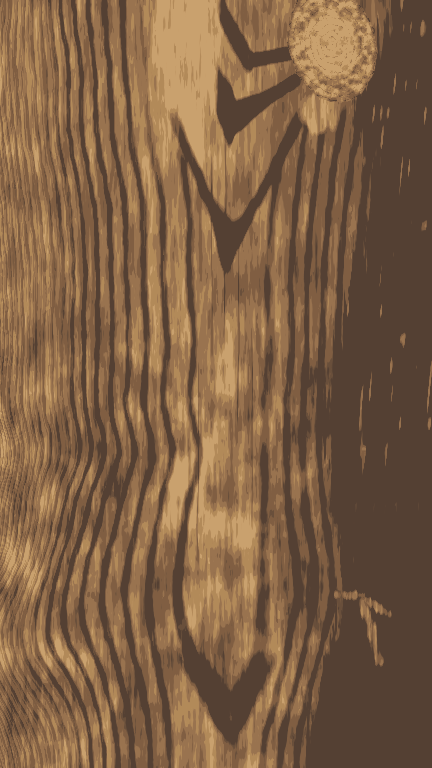
Write a Shadertoy shader that draws this texture.

```glsl
// Weathered plank: flowing grain, nested V-shaped rings, a knot and a dark bare side.
// Bent coordinates carry the grain lines, noise adds fibre and blotches to one tone
// value, and that tone is cut into six flat wood colours.

float hash(vec2 p) {
    vec3 q = fract(p.xyx * 0.1031);
    q += dot(q, q.yzx + 33.33);
    return fract((q.x + q.y) * q.z);
}

float noise(vec2 p) {
    vec2 i = floor(p), f = fract(p);
    f = f * f * (3.0 - 2.0 * f);
    return mix(mix(hash(i), hash(i + vec2(1, 0)), f.x),
               mix(hash(i + vec2(0, 1)), hash(i + 1.0), f.x), f.y);
}

// Layered noise centred on zero
float fbm(vec2 p) {
    float sum = -0.5, amp = 0.533;
    for (int i = 0; i < 4; i++) {
        sum += amp * noise(p);
        p = p * 2.03 + 17.3;
        amp *= 0.5;
    }
    return sum;
}

float rise(float a, float b, float x) { return smoothstep(a, b, x); }

float bump(float x, float centre, float width) {
    float d = (x - centre) / width;
    return exp(-d * d);
}

float spot(vec2 p, float x, float y, float w, float h) {
    return bump(p.x, x, w) * bump(p.y, y, h);
}

float band(float d, float halfWidth, float soft) {
    return 1.0 - rise(halfWidth - soft, halfWidth + soft, abs(d));
}

// Distance to a rounded V with its tip at the bottom and a slope for each arm
float chevron(vec2 p, float x, float y, float left, float right) {
    float dx = p.x - x, k = mix(left, right, rise(-0.1, 0.1, dx));
    return (p.y - y + k * (sqrt(dx * dx + 0.01) - 0.1)) / sqrt(1.0 + k * k);
}

float segment(vec2 p, vec2 a, vec2 d) {
    p -= a;
    return length(p - d * clamp(dot(p, d) / dot(d, d), 0.0, 1.0));
}

void mainImage(out vec4 fragColor, in vec2 fragCoord) {
    // Canvas is 9 wide and 16 tall, y running downwards
    vec2 p = fragCoord / iResolution.xy * vec2(9, 16);
    p.y = 16.0 - p.y;
    float streak = fbm(p * vec2(5, 0.7)), fibre = fbm(p * vec2(17, 1.8) + 40.0);
    float blotch = fbm(vec2(p.x * 1.7 + p.y * 0.5, p.y * 1.3 - p.x * 0.5));
    vec2 w = p;
    w.x += 0.07 * fbm(p * vec2(6, 3)) + 0.14 * (noise(p * 0.7) - 0.5);
    float x = w.x, y = w.y;

    // Broad light and shade
    float s = 3.1 - 0.35 * rise(0.8, 1.6, x) - 0.6 * rise(5.4, 6.0, x) + 0.6 * bump(x, 4.4, 1.2);
    s += 1.5 * spot(p, 3.7, 0.8, 0.9, 2.8) + 0.9 * spot(p, 4.6, 8.0, 0.7, 1.3);
    s += 0.6 * spot(p, 4.7, 11.3, 0.8, 1.4) - 0.8 * spot(p, 5.1, 3.6, 0.6, 1.0);
    s -= 1.9 * spot(p, 4.4, 13.5, 0.5, 0.6) + 0.6 * spot(p, 4.7, 6.0, 0.9, 0.6);
    s += 1.5 * spot(p, 0.1, 13.7, 0.4, 0.35);
    s += 2.4 * streak + 2.8 * fibre + blotch * mix(2.0, 5.0, rise(5.0, 9.0, y));

    // Left grain: pinched near the edge low down, rings widening to the right
    float bend = 0.42 * rise(0.0, 6.0, y) + 0.2 * bump(y, 9.4, 0.7) + 0.15 * rise(13.0, 16.0, y)
        - mix(0.85, 0.25, rise(0.0, 4.0, x)) * bump(y, 13.4 - rise(0.0, 2.5, x), 1.7);
    float g = x - bend;
    float ring = log(max(0.12 + 0.105 * g, 0.02)) / 0.105 + 8.9;
    float dark = mix(1.2, 3.0, rise(0.7, 1.5, g)) * (1.0 - 0.75 * rise(2.75, 2.85, g) * (1.0 - rise(2.0, 4.5, y)));
    dark *= band(fract(ring + 0.5) - 0.5, 0.15 + 0.12 * streak, 0.09);
    dark += 0.7 * rise(0.4, 1.0, fract(ring)) * rise(0.6, 1.6, g);
    dark += 0.8 * band(fract(ring * 2.0 + 0.2) - 0.5, 0.14, 0.1) * (1.0 - rise(1.0, 2.2, g));
    s -= dark * (1.0 - rise(3.15, 3.3, g));

    // Tall outline closing to a point near the bottom
    float closing = 0.74 * pow(max((y - 11.0) / 4.4, 0.0), 3.0);
    float leftEdge = 3.57 + bend + closing;
    float rightEdge = 5.54 + 0.95 * exp(1.5 - 0.75 * y) - closing;
    float thick = 0.065 + 0.07 * rise(9.0, 14.0, y) + 0.1 * streak;
    float shown = 1.0 - rise(15.2, 15.4, y);
    s -= 3.6 * shown * band(x - leftEdge, thick, 0.05) * rise(2.8, 3.4, y);
    s -= 2.5 * shown * band(x - rightEdge, thick, 0.06) * rise(2.0, 2.6, y);
    s -= 4.0 * band(chevron(w, 4.8, 14.95, 1.8, 2.2), 0.25, 0.1) * rise(13.4, 14.2, y);

    // Nested loops hanging from the top
    float loops = max(band(chevron(w, 4.9, 2.45, 2.2, 0.65), 0.12 + 0.16 * bump(x, 4.95, 0.5), 0.04),
                      band(chevron(w, 5.25, 1.25, 1.9, 0.2), 0.14, 0.04));
    loops *= rise(4.5, 4.6, x) * (1.0 - rise(6.1, 6.35, x));
    float vee = band(chevron(w, 4.78, 5.1, 2.6, 1.8), 0.09 + 0.13 * bump(x, 4.78, 0.25), 0.05);
    s -= 4.2 * max(loops, vee * rise(2.0, 3.0, y));

    // Hairline cracks
    for (float i = 0.0; i < 5.0; i++)
        s -= 1.8 * band(p.x - 4.1 - 0.28 * i - 0.05 * noise(vec2(y, i)), 0.012, 0.012)
            * band(y - 3.0 - 9.0 * hash(vec2(i, 3)), 2.0, 0.3);

    // Right grain fanning out below the knot, then the dark bare side
    float h = x - 0.5 * exp(1.0 - 0.4 * y) - 0.25 * bump(y, 12.0, 1.3) + 0.5 * rise(13.0, 16.0, y);
    s -= 2.4 * rise(5.7, 5.85, h) * rise(1.9, 2.7, y) * band(fract(h / 0.35 + 0.5) - 0.5, 0.19 + 0.2 * streak, 0.1);
    float border = 6.9 - 0.6 * rise(4.0, 9.0, y) + 0.5 * rise(2.4, 3.6, y);
    float fleck = rise(0.83, 0.93, noise(vec2(p.x * 13.0 + p.y * 1.2, p.y * 1.7))) * (1.0 - 0.8 * rise(9.0, 11.0, y));
    s = mix(s, 2.6 * fleck, rise(-0.15, 0.15, h - border + 0.9 * fibre + 0.3 * streak));

    // Broken twig scar
    float scar = min(segment(w, vec2(7, 12.4), vec2(0.5, 0)), segment(w, vec2(7.5, 12.5), vec2(0.45, 1.3)));
    scar = min(scar, segment(w, vec2(7.6, 12.5), vec2(0.5, 0.3)));
    s = max(s, (2.4 + 5.0 * fibre) * band(scar, 0.07 + 0.15 * fibre, 0.04));

    // Knot with a pale heart, speckled rim and splintered foot
    s = mix(s, 4.2 + 4.0 * fibre, 0.9 * rise(0.35, 0.6, spot(w, 6.65, 2.35, 0.42, 0.5) + 0.5 * streak));
    vec2 q = mat2(0.97, 0.24, -0.24, 0.97) * (p - vec2(6.92, 0.92));
    float r = length(q * vec2(1.1, 0.81)) + 0.08 * fbm(p * 4.0), speckle = fbm(p * 10.0);
    float knot = 4.5 - rise(0.5, 0.65, r) + 0.5 * bump(r, 0.85, 0.07) - 1.4 * rise(0.88, 0.98, r);
    knot += speckle * mix(2.5, 6.0, rise(0.4, 0.7, r)) - 1.2 * band(sin(r * 26.0 + 3.0 * speckle), 0.12, 0.1);
    s = mix(knot, s, rise(0.98, 1.01, r));

    // Cut the tone into flat colours
    vec3 wood[5] = vec3[](vec3(0.41, 0.31, 0.23), vec3(0.5, 0.37, 0.26), vec3(0.6, 0.45, 0.31),
                          vec3(0.7, 0.54, 0.35), vec3(0.79, 0.63, 0.43));
    float cut[5] = float[](0.8, 1.25, 2.4, 3.3, 4.1);
    float soft = clamp(0.6 * fwidth(s), 0.02, 0.4);
    vec3 col = vec3(0.33, 0.25, 0.2);
    for (int i = 0; i < 5; i++) col = mix(col, wood[i], rise(cut[i] - soft, cut[i] + soft, s));
    fragColor = vec4(col, 1);
}
```
